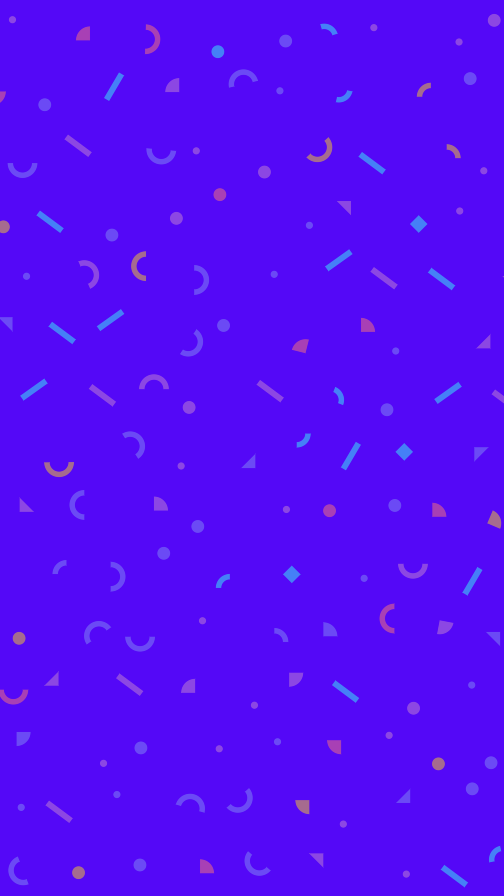
Give the GLSL for this pattern, as a Shadertoy shader.

```glsl
const float TAU = 6.2831853;
const float COLUMNS = 8.5;

const vec3 BACKDROP   = vec3(0.33, 0.03, 0.97);
const vec3 PERIWINKLE = vec3(0.42, 0.29, 0.96);
const vec3 VIOLET     = vec3(0.55, 0.28, 0.89);
const vec3 PINK       = vec3(0.66, 0.25, 0.71);
const vec3 TAN        = vec3(0.65, 0.42, 0.56);
const vec3 CYAN       = vec3(0.27, 0.50, 0.97);

vec3 hash3(vec2 cell, float seed) {
    vec3 p = fract(vec3(cell.xyx + seed) * vec3(0.1031, 0.1030, 0.0973));
    p += dot(p, p.yxz + 33.33);
    return fract((p.xxy + p.yzz) * p.zyx);
}

vec2 rotate(vec2 p, float angle) {
    float c = cos(angle), s = sin(angle);
    return vec2(c * p.x - s * p.y, s * p.x + c * p.y);
}

// Signed distances
float disc(vec2 p, float radius) {
    return length(p) - radius;
}

float ring(vec2 p, float radius, float halfWidth) {
    return abs(length(p) - radius) - halfWidth;
}

float quadrant(vec2 p) {
    return max(-p.x, -p.y);
}

float box(vec2 p, vec2 halfSize) {
    vec2 d = abs(p) - halfSize;
    return length(max(d, 0.0)) + min(max(d.x, d.y), 0.0);
}

float rightTriangle(vec2 p, float leg) {
    return max((p.x + p.y - leg) * 0.7071, quadrant(p));
}

// Weighted colour choice: each limit is a cumulative share, cyan takes the rest
vec3 pickColor(float h, vec4 limits) {
    if (h < limits.x) return PERIWINKLE;
    if (h < limits.y) return VIOLET;
    if (h < limits.z) return PINK;
    if (h < limits.w) return TAN;
    return CYAN;
}

// Mostly quarter turns, sometimes a free angle
float looseTurn(float h, float freeShare, float chance) {
    return chance < freeShare ? h * TAU : floor(h * 4.0) * TAU / 4.0;
}

float barAngle(float h, bool isCyan) {
    if (!isCyan || h < 0.4) return -0.64;
    return h < 0.7 ? 0.62 : 1.04;
}

// One confetti piece: colour in rgb, distance in a
vec4 confetti(vec2 p, vec2 cell) {
    vec3 pick = hash3(cell, 3.7);
    vec3 place = hash3(cell, 51.3);
    float kind = pick.x;
    float turn = looseTurn(pick.z, 0.3, place.z);
    float jitter = kind < 0.435 ? 0.36 : 0.23;
    vec2 q = p - (place.xy * 2.0 - 1.0) * jitter;
    vec2 turned = rotate(q, -turn);
    vec2 corner = turned + 0.1;

    if (kind < 0.19)
        return vec4(pickColor(pick.y, vec4(0.4, 1, 1, 1)), disc(q, 0.06));
    if (kind < 0.435)
        return vec4(pickColor(pick.y, vec4(0.42, 0.72, 0.82, 0.93)), disc(q, 0.108));
    if (kind < 0.565) {
        vec2 arc = rotate(q, -looseTurn(pick.z, 0.7, place.z));
        return vec4(pickColor(pick.y, vec4(0.42, 0.54, 0.72, 1)),
                    max(ring(arc, 0.205, 0.046), -arc.y));
    }
    if (kind < 0.65)
        return vec4(pickColor(pick.y, vec4(0.2, 0.2, 0.2, 0.48)),
                    max(ring(corner, 0.19, 0.046), quadrant(corner)));
    if (kind < 0.81)
        return vec4(pickColor(pick.y, vec4(0.2, 0.55, 0.84, 1)),
                    max(disc(corner, 0.236), quadrant(corner)));
    if (kind < 0.917) {
        vec3 color = pickColor(pick.y, vec4(0, 0.43, 0.43, 0.43));
        vec2 along = rotate(q, -barAngle(pick.z, color == CYAN));
        return vec4(color, box(along, vec2(0.25, 0.05)));
    }
    if (kind < 0.978) {
        vec2 square = rotate(q, -looseTurn(pick.z, 0.0, 1.0));
        return vec4(pickColor(pick.y, vec4(0.6, 1, 1, 1)),
                    rightTriangle(square + 0.08, 0.24));
    }
    return vec4(CYAN, box(rotate(q, TAU / 8.0), vec2(0.105)));
}

void mainImage(out vec4 fragColor, in vec2 fragCoord) {
    float pixel = COLUMNS / iResolution.x;
    vec2 p = fragCoord * pixel;

    // Staggered rows hide the grid
    p.x += 0.5 * mod(floor(p.y), 2.0);
    vec4 piece = confetti(fract(p) - 0.5, floor(p));

    float coverage = smoothstep(0.6, -0.6, piece.a / pixel);
    fragColor = vec4(mix(BACKDROP, piece.rgb, coverage), 1.0);
}
```
